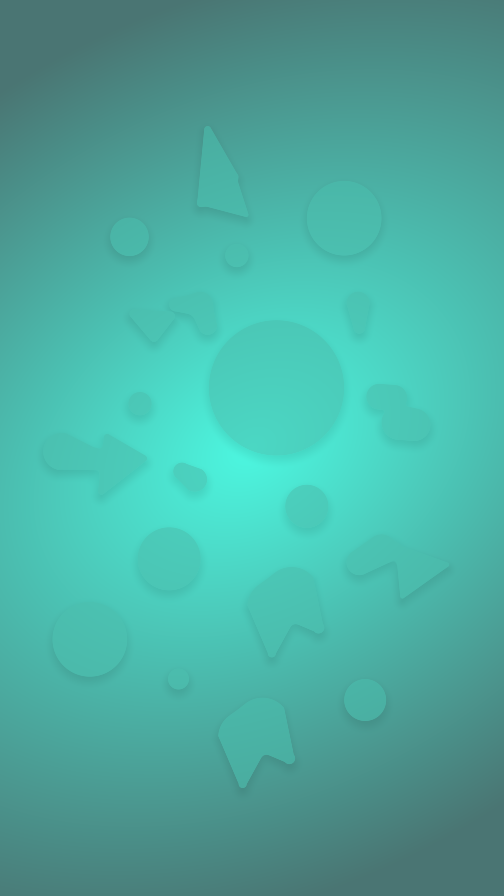
Give the GLSL for this background, as a Shadertoy shader.

```glsl
// Teal elliptical glow with translucent discs and soft irregular blobs casting faint shadows.

// Layout grid: x runs right, y runs down, independent of the resolution.
const vec2 GRID = vec2(432.0, 768.0);

const vec3 GLOW_COLOR = vec3(0.300, 0.970, 0.880);
const vec3 RIM_COLOR  = vec3(0.290, 0.460, 0.450);
const vec3 FILL_COLOR = vec3(0.290, 0.740, 0.675);
const float FILL_OPACITY = 0.55;
const float SHADOW_OPACITY = 0.09;
const vec2 SHADOW_OFFSET = vec2(0.0, 4.0);

// Discs as centre and radius.
const int DISC_COUNT = 10;
const vec3 DISCS[DISC_COUNT] = vec3[DISC_COUNT](
    vec3(111, 203, 16.5), vec3(295, 187, 32), vec3(203, 219, 10),
    vec3(237, 332.5, 58), vec3(120, 346, 10), vec3(263, 434, 18.5),
    vec3(145, 479, 27),   vec3(77, 548, 32),  vec3(153, 582, 9),
    vec3(313, 600, 18));

float smoothUnion(float a, float b, float k) {
    float h = max(k - abs(a - b), 0.0) / k;
    return min(a, b) - 0.25 * h * h * k;
}

// Capsule whose radius changes from ra to rb.
float taper(vec2 p, vec2 a, vec2 b, float ra, float rb) {
    vec2 axis = b - a;
    float h = clamp(dot(p - a, axis) / dot(axis, axis), 0.0, 1.0);
    return length(p - a - h * axis) - mix(ra, rb, h);
}

// Squared distance to an edge, with the signed side in y.
vec2 edgeDistance(vec2 p, vec2 a, vec2 b, float winding) {
    vec2 e = b - a, v = p - a;
    vec2 q = v - e * clamp(dot(v, e) / dot(e, e), 0.0, 1.0);
    return vec2(dot(q, q), winding * (v.x * e.y - v.y * e.x));
}

float roundTriangle(vec2 p, vec2 a, vec2 b, vec2 c, float radius) {
    float winding = sign((b.x - a.x) * (a.y - c.y) - (b.y - a.y) * (a.x - c.x));
    vec2 d = min(min(edgeDistance(p, a, b, winding), edgeDistance(p, b, c, winding)),
                 edgeDistance(p, c, a, winding));
    return -sqrt(d.x) * sign(d.y) - radius;
}

// Domed blob with a long left leg and a short right leg.
float archBlob(vec2 p) {
    float left = taper(p, vec2(-10, 0), vec2(-12, 40), 23.0, 3.5);
    float right = taper(p, vec2(5, -10), vec2(28, 18), 24.0, 5.0);
    return smoothUnion(left, right, 6.0);
}

// Tall sliver with a curled foot.
float shardBlob(vec2 p) {
    float body = roundTriangle(p, vec2(-10, -39), vec2(-16, 24), vec2(13, 1), 3.0);
    float foot = roundTriangle(p, vec2(-15, 24), vec2(13, 3), vec2(23, 34), 2.0);
    return smoothUnion(body, foot, 4.0);
}

float blobs(vec2 p) {
    float d = shardBlob(p - vec2(188, 150));
    for (int i = 0; i < 2; i++)
        d = min(d, archBlob(p - vec2(245, 520) - float(i) * vec2(-25, 112)));

    // Rounded heads with pointed wings.
    float head = taper(p, vec2(308, 482), vec2(327, 471), 11.0, 13.0);
    float wing = roundTriangle(p, vec2(341, 469), vec2(383, 484), vec2(345, 511), 2.0);
    d = min(d, smoothUnion(head, wing, 8.0));
    head = taper(p, vec2(53, 387), vec2(78, 393), 16.0, 10.0);
    wing = roundTriangle(p, vec2(92, 375), vec2(123, 393), vec2(87, 421), 3.0);
    d = min(d, smoothUnion(head, wing, 8.0));

    // Bowl beside a small hook.
    d = min(d, roundTriangle(p, vec2(115, 269), vec2(146, 271), vec2(132, 289), 4.0));
    float hook = taper(p, vec2(151, 261), vec2(171, 261), 6.0, 10.0);
    d = min(d, smoothUnion(hook, taper(p, vec2(172, 261), vec2(178, 279), 10.0, 8.0), 4.0));

    // Small pebbles.
    d = min(d, taper(p, vec2(307, 260), vec2(308, 281), 10.0, 5.0));
    d = min(d, taper(p, vec2(156, 404), vec2(167, 411), 7.5, 10.5));
    float pebble = taper(p, vec2(325, 340), vec2(338, 341), 11.0, 11.0);
    return min(d, smoothUnion(pebble, taper(p, vec2(342, 362), vec2(355, 364), 15.0, 14.0), 4.0));
}

float allShapes(vec2 p) {
    float d = blobs(p);
    for (int i = 0; i < DISC_COUNT; i++)
        d = min(d, length(p - DISCS[i].xy) - DISCS[i].z);
    return d;
}

// Tilted elliptical gradient, clamped at its rim.
vec3 background(vec2 p) {
    vec2 q = (p - 0.5 * GRID) / 100.0;
    float radius = sqrt(0.0474 * q.x * q.x + 0.03 * q.x * q.y + 0.063 * q.y * q.y);
    return mix(GLOW_COLOR, RIM_COLOR, min(radius, 1.0));
}

void mainImage(out vec4 fragColor, in vec2 fragCoord) {
    vec2 uv = fragCoord / iResolution.xy;
    vec2 p = vec2(uv.x, 1.0 - uv.y) * GRID;
    float pixel = GRID.y / iResolution.y;

    vec3 color = background(p);
    float cover = 1.0 - smoothstep(-0.5 * pixel, 0.5 * pixel, allShapes(p));
    float shadow = 1.0 - smoothstep(-6.0, 8.0, allShapes(p - SHADOW_OFFSET));
    color *= 1.0 - SHADOW_OPACITY * shadow * (1.0 - cover);
    color = mix(color, FILL_COLOR, FILL_OPACITY * cover);
    fragColor = vec4(color, 1.0);
}
```
